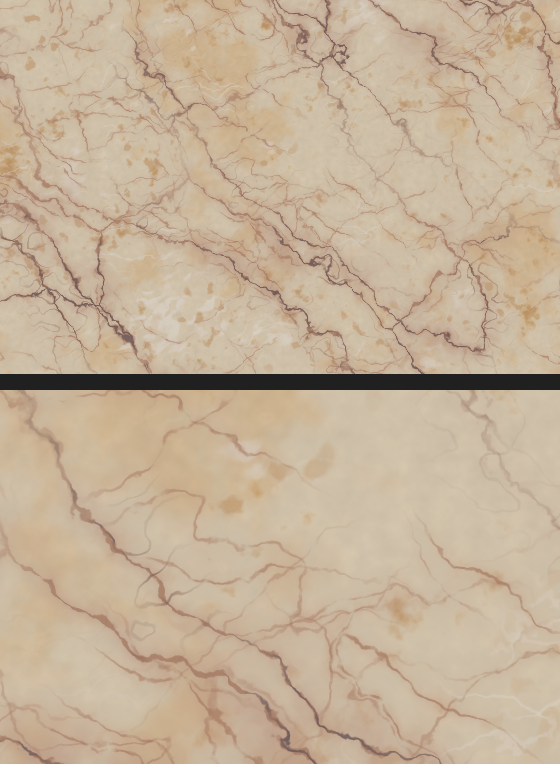
Top: the whole. Bottom: its middle third, enlarged.
A WebGL 2 fragment shader for this texture:

```glsl
#version 300 es
precision highp float;
// Cream marble: a mottled ground with ochre stains, crossed by diagonal veins.
// Veins are warped cell borders and zero contours of stretched gradient noise,
// with broken dark cores, crumbled edges, fine threads and calcite wisps.
uniform vec2 u_resolution;
out vec4 fragColor;

vec2 hash2(vec2 c) {
  vec3 q = fract(c.xyx * vec3(.1031, .1030, .0973));
  q += dot(q, q.yzx + 33.33);
  return fract((q.xx + q.yz) * q.zy);
}

float corner(vec2 i, vec2 f, vec2 o) {
  return dot(hash2(i + o) * 2. - 1., f - o);
}

// Gradient noise, roughly -0.7 to 0.7
float noise(vec2 p) {
  vec2 i = floor(p), f = p - i;
  vec2 u = f * f * f * (f * (f * 6. - 15.) + 10.);
  return mix(mix(corner(i, f, vec2(0, 0)), corner(i, f, vec2(1, 0)), u.x),
             mix(corner(i, f, vec2(0, 1)), corner(i, f, vec2(1, 1)), u.x), u.y);
}

float fbm(vec2 p) {
  float sum = 0., amp = .55;
  for (int i = 0; i < 4; i++) {
    sum += amp * noise(p);
    p = mat2(1.6, 1.2, -1.2, 1.6) * p + 7.3;
    amp *= .5;
  }
  return sum;
}

vec2 fbm2(vec2 p) { return vec2(fbm(p), fbm(p + 41.)); }

// Coordinates along and across direction a
vec2 turn(vec2 p, float a) {
  float c = cos(a), s = sin(a);
  return vec2(c * p.x + s * p.y, c * p.y - s * p.x);
}

// Canvas distance to the zero contour of noise stretched by scale
float contour(vec2 p, vec2 scale, float seed) {
  p = p * scale + seed;
  float n = noise(p), e = .01;
  vec2 g = vec2(noise(p + vec2(e, 0)) - n, noise(p + vec2(0, e)) - n) / e;
  return abs(n) / max(length(g * scale), .12 * scale.y);
}

// Canvas distance to the nearest border between random stretched cells
float cellBorder(vec2 p, vec2 scale) {
  p = p * scale + 4.;
  vec2 i = floor(p), f = p - i, nearest = vec2(0);
  float best = 9., border = 9.;
  for (int k = 0; k < 9; k++) {
    vec2 o = vec2(k % 3 - 1, k / 3 - 1);
    vec2 r = o + hash2(i + o) - f;
    if (dot(r, r) < best) { best = dot(r, r); nearest = r; }
  }
  for (int k = 0; k < 25; k++) {
    vec2 o = vec2(k % 5 - 2, k / 5 - 2);
    vec2 r = o + hash2(i + o) - f, away = r - nearest;
    if (dot(away, away) > 1e-5)
      border = min(border, dot(.5 * (r + nearest), away) / length(away * scale));
  }
  return border;
}

float line(float d, float width) {
  return 1. - smoothstep(width * .3, width + .6 / u_resolution.y, d);
}

void main() {
  vec2 p = gl_FragCoord.xy / u_resolution.y;
  vec2 sway = fbm2(p * 2.5 + 3.);
  vec2 jag = .055 * fbm2(p * 13.) + .018 * fbm2(p * 42. + 5.);
  vec2 w = p + .22 * sway + jag;
  float grain = fbm(p * 23. + 5.), fine = fbm(p * 60. + 31.);

  // Mottled cream ground
  float tone = fbm(p * 2.6 + 8.) + .6 * fbm(p * 9. + 2.) + .25 * grain;
  vec3 col = mix(vec3(.813, .757, .665), vec3(.80, .70, .56), smoothstep(-.02, .24, tone));
  col *= 1. + .06 * grain + .07 * fine;

  // Ochre stains and specks
  float stain = smoothstep(.15, .42, fbm(p * 4.6 + 33.) + .6 * grain + .3 * fine);
  float speck = smoothstep(.18, .42, noise(p * 31. + 9.) + .6 * fine) * smoothstep(-.1, .2, noise(p * 4. + 71.));
  col = mix(col, vec3(.69, .50, .27), .75 * stain);
  col = mix(col, vec3(.71, .53, .34), .5 * speck);

  // Pale calcite: crumbled patches and short strokes
  float crumbs = noise(turn(p + jag, .5) * vec2(20., 56.));
  float patchy = smoothstep(.19, .36, fbm(p * 3.4 + 90.) + .35 * grain + .35 * crumbs);
  col = mix(col, vec3(.85, .82, .78), .7 * patchy);
  for (int i = 0; i < 2; i++) {
    float k = float(i);
    float d = contour(turn(w, .5 - .4 * k), vec2(3., 11.), 19. + 8. * k);
    col = mix(col, vec3(.85, .82, .77), .5 * line(d, .0025) * smoothstep(.05, .3, noise(p * 4.5 + 47. * k + 7.)));
  }

  // Distance and character of the main veins
  float cells = cellBorder(turn(w, -.72), vec2(1.4, 2.7));
  float strand = contour(turn(w, -.75), vec2(.7, 2.7), 5.4);
  float d = min(cells, strand);
  float fade = smoothstep(-.24, .1, noise(p * 2.4 + 53.));
  float swell = smoothstep(.08, .4, noise(p * 7. + 14.) + .5 * grain);
  float dark = smoothstep(-.2, .15, noise(p * 3.1 + 26.) + .5 * grain + .3 * fine);

  // Dusky clouds, densest beside the veins
  float cloud = smoothstep(-.05, .3, fbm(p * 5. + 61.) + .5 * grain);
  col = mix(col, vec3(.74, .63, .56), fade * cloud * (.12 + .75 * exp(-d / .035)));

  // Rosy threads fanning around the main direction
  for (int i = 0; i < 8; i++) {
    float k = float(i), across = 4.5 + .6 * k;
    float t = contour(turn(p + .13 * sway + .75 * jag, -1.2 + .27 * k), vec2(1.4, across), 13.7 * k);
    float seen = smoothstep(-.02, .28, noise(p * 3.6 + 29. * k + 6.));
    seen *= (i < 4 ? 1. : .65) * smoothstep(-.4, .12, grain + fine);
    col = mix(col, vec3(.74, .60, .50), .42 * seen * exp(-t / .009));
    col = mix(col, vec3(.63, .45, .36), .65 * seen * line(t, .0018));
  }

  // Main veins: rosy halo, uneven red body, broken dark core
  col = mix(col, vec3(.73, .60, .52), .6 * fade * exp(-d / .012));
  col = mix(col, vec3(.64, .47, .38), .75 * fade * line(d + .012 * fine, mix(.0028, .011, swell)));
  col = mix(col, vec3(.41, .34, .34), .85 * fade * dark * line(d, mix(.0017, .0034, swell)));

  // Small broken loops clustered along the main veins
  float loops = line(contour(p + .6 * jag, vec2(19., 24.), 3.), .0017);
  loops *= exp(-d / .026) * smoothstep(-.02, .22, noise(p * 4.2 + 81.)) * fade;
  col = mix(col, vec3(.52, .39, .34), .8 * loops);

  fragColor = vec4(clamp(col, 0., 1.), 1.);
}
```
